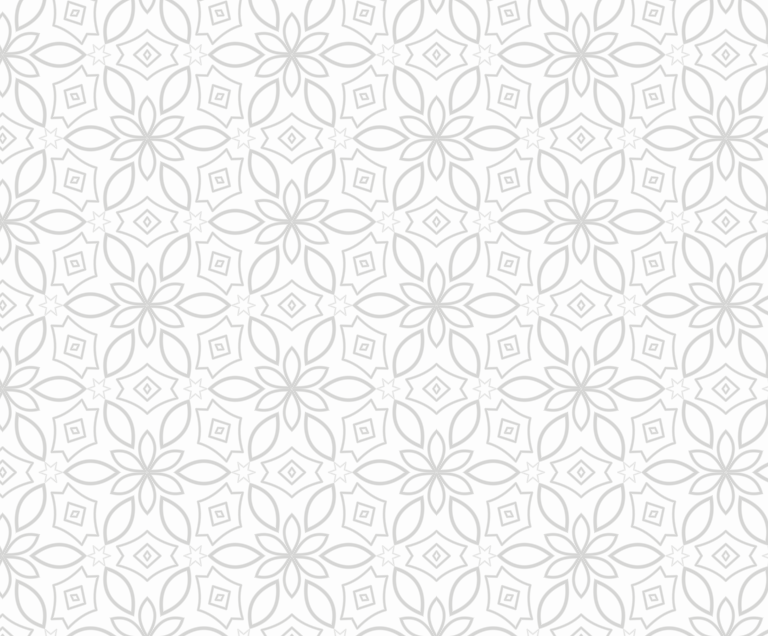
This pattern is drawn by a Shadertoy shader. Its source:

```glsl
// Pale line ornament: six-petal flowers on a triangular lattice, with framed
// diamonds between neighbours and small stars between each three flowers.
// Each hexagonal cell is folded into one 30 degree wedge and stroked there.

// Lattice, in canvas heights; all other lengths are in flower spacings.
const float SPACING = 0.2626;
const vec2 ORIGIN = vec2(0.2315, 0.7825);

const vec3 PAPER = vec3(0.992);
const vec3 INK = vec3(0.835, 0.835, 0.83);
const float STAR_TONE = 0.65;

// Leaves: start radius, end radius, half width, skew towards the tip.
const vec4 OUTER_LEAF = vec4(0.176, 0.490, 0.067, 0.08);
const vec4 INNER_LEAF = vec4(0.014, 0.245, 0.045, 0.22);
const float HUB_RADIUS = 0.014;

// Frame and diamonds: x towards the star, y towards the flower.
const vec2 FRAME_APEX = vec2(0.0, 0.148);
const vec2 FRAME_BEND = vec2(0.064, 0.084);
const vec2 FRAME_CORNER = vec2(0.180, 0.056);
const vec2 FRAME_NOTCH = vec2(0.145, 0.0);
const vec2 DIAMOND = vec2(0.078, 0.070);
const vec2 DIAMOND_CORE = vec2(0.019, 0.027);
const vec2 STAR_RADII = vec2(0.068, 0.031);

const float OUTER_LINE = 0.021;
const float INNER_LINE = 0.017;
const float FRAME_LINE = 0.014;
const float CORE_LINE = 0.012;
const float STAR_LINE = 0.008;

const float PI = 3.14159265;
const float ROOT3 = 1.7320508;

// Nearest point of the triangular lattice becomes the local origin.
vec2 hexCell(vec2 p) {
    vec2 period = vec2(ROOT3, 1.0);
    vec2 a = (fract(p / period + 0.5) - 0.5) * period;
    vec2 b = (fract(p / period) - 0.5) * period;
    return dot(a, a) < dot(b, b) ? a : b;
}

// Folds the plane into the wedge from 0 to 30 degrees.
vec2 foldSix(vec2 p) {
    float sector = PI / 3.0;
    float angle = atan(p.y, p.x);
    angle = abs(angle - sector * floor(angle / sector + 0.5));
    return length(p) * vec2(cos(angle), sin(angle));
}

float segment(vec2 p, vec2 a, vec2 b) {
    vec2 ab = b - a;
    return length(p - a - ab * clamp(dot(p - a, ab) / dot(ab, ab), 0.0, 1.0));
}

// Distance to a quadratic curve, walked in short chords.
float curve(vec2 p, vec2 a, vec2 bend, vec2 b) {
    const int CHORDS = 8;
    float d = 1e3;
    vec2 last = a;
    for (int i = 1; i <= CHORDS; i++) {
        float t = float(i) / float(CHORDS);
        vec2 next = mix(mix(a, bend, t), mix(bend, b, t), t);
        d = min(d, segment(p, last, next));
        last = next;
    }
    return d;
}

// Signed distance estimate to a pointed leaf lying along x.
float leaf(vec2 p, vec4 shape) {
    float span = shape.y - shape.x;
    float t = (p.x - shape.x) / span;
    float skew = 1.0 + shape.w * (2.0 * t - 1.0);
    float bulge = 4.0 * t * (1.0 - t);
    float slope = 4.0 * (1.0 - 2.0 * t) * skew + 2.0 * shape.w * bulge;
    return (abs(p.y) - shape.z * bulge * skew) / length(vec2(1.0, shape.z * slope / span));
}

float stroke(float d, float width, float pixel) {
    return 1.0 - smoothstep(-pixel, pixel, abs(d) - 0.5 * width);
}

void mainImage(out vec4 fragColor, in vec2 fragCoord) {
    float pixel = 1.0 / (iResolution.y * SPACING);
    vec2 p = foldSix(hexCell((fragCoord / iResolution.y - ORIGIN) / SPACING));

    // Turned axes: q.x runs towards the neighbouring flower.
    vec2 q = vec2(0.5 * ROOT3 * p.x + 0.5 * p.y, 0.5 * ROOT3 * p.y - 0.5 * p.x);
    vec2 m = vec2(abs(q.y), 0.5 - q.x);

    // Flower
    float ink = stroke(leaf(p, OUTER_LEAF), OUTER_LINE, pixel);
    ink = max(ink, stroke(leaf(q, INNER_LEAF), INNER_LINE, pixel));
    ink = max(ink, stroke(length(p) - HUB_RADIUS, CORE_LINE, pixel));

    // Frame and nested diamonds
    float frame = min(curve(m, FRAME_APEX, FRAME_BEND, FRAME_CORNER),
                      segment(m, FRAME_CORNER, FRAME_NOTCH));
    ink = max(ink, stroke(frame, FRAME_LINE, pixel));
    float diamond = segment(m, vec2(DIAMOND.x, 0.0), vec2(0.0, DIAMOND.y));
    ink = max(ink, stroke(diamond, FRAME_LINE, pixel));
    float core = segment(m, vec2(DIAMOND_CORE.x, 0.0), vec2(0.0, DIAMOND_CORE.y));
    ink = max(ink, stroke(core, CORE_LINE, pixel));

    // Star where three cells meet
    vec2 s = foldSix(p - vec2(1.0 / ROOT3, 0.0));
    float star = segment(s, vec2(STAR_RADII.x, 0.0), STAR_RADII.y * vec2(0.5 * ROOT3, 0.5));
    ink = max(ink, STAR_TONE * stroke(star, STAR_LINE, pixel));

    fragColor = vec4(mix(PAPER, INK, ink), 1.0);
}
```
